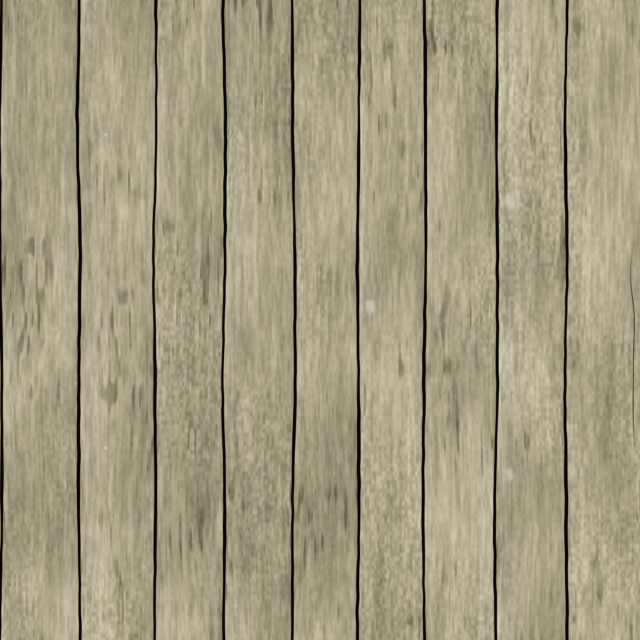
This texture is drawn by a Shadertoy shader. Its source:

```glsl
// Nine weathered vertical boards separated by thin, slightly wavering dark gaps.
// Stretched value noise gives the grain; broad noise gives stains, and masked
// flecks, pale scuffs and a split near the right edge add wear.

const int BOARDS = 9;
const float SEAM_X[BOARDS] = float[](0.001, 0.123, 0.242, 0.350, 0.459, 0.560, 0.663, 0.775, 0.884);

const vec3 GAP_BLACK   = vec3(0.03, 0.02, 0.02);
const vec3 GAP_OLIVE   = vec3(0.26, 0.25, 0.16);
const vec3 WOOD_DARK   = vec3(0.51, 0.49, 0.385);
const vec3 WOOD_LIGHT  = vec3(0.765, 0.735, 0.63);
const vec3 SCUFF_WHITE = vec3(0.80, 0.80, 0.74);

// Integer hash of a lattice cell, 0 to 1
float hash(vec2 cell) {
    uvec2 q = uvec2(ivec2(cell)) * uvec2(1597u, 3812u + 1u);
    uint n = (q.x ^ (q.y << 8)) * 747796u + 12345u;
    n = (n ^ (n >> 15)) * 277803u;
    n = (n ^ (n >> 13)) * 668265u;
    return float((n ^ (n >> 16)) & 65535u) / 65535.0;
}

float noise(vec2 p) {
    vec2 i = floor(p), f = fract(p);
    f = f * f * (3.0 - 2.0 * f);
    return mix(mix(hash(i), hash(i + vec2(1, 0)), f.x),
               mix(hash(i + vec2(0, 1)), hash(i + vec2(1, 1)), f.x), f.y);
}

float fbm(vec2 p) {
    float sum = 0.0, weight = 0.53;
    for (int k = 0; k < 4; k++) {
        sum += weight * noise(p);
        p = p * 2.03 + 17.3;
        weight *= 0.5;
    }
    return sum;
}

// Horizontal position of a gap at height y
float seamAt(int index, float y) {
    float row = float(index) * 7.0 + 3.0;
    return SEAM_X[index] + 0.005 * (noise(vec2(y * 5.0, row)) - 0.5)
                         + 0.0012 * (noise(vec2(y * 45.0, row + 2.0)) - 0.5);
}

// Brightness of the wood: 0 is dark, 1 is light
float woodTone(vec2 p, float board) {
    vec2 q = p + vec2(board * 3.0, board * 5.0);
    q.x += 0.008 * (noise(q * vec2(9.0, 5.0)) - 0.5);
    float stains = fbm(q * vec2(13.0, 5.0));
    float streaks = noise(q * vec2(150.0, 9.0));
    float fibres = noise(q * vec2(310.0, 42.0));
    float grit = noise(q * vec2(260.0, 150.0));
    float roughness = smoothstep(0.4, 0.7, fbm(q * vec2(8.0, 4.0) + 31.0));

    float tone = 0.59 + 0.12 * (hash(vec2(board, 91.0)) - 0.5);
    tone += 0.95 * (stains - 0.5) + 0.34 * (streaks - 0.5);
    tone += 0.42 * (fibres - 0.5) + mix(0.18, 0.55, roughness) * (grit - 0.5);

    // Short dark flecks gather inside the stained patches
    float flecks = smoothstep(0.60, 0.88, noise(q * vec2(190.0, 26.0) + 50.0));
    float patches = smoothstep(0.50, 0.72, fbm(q * vec2(17.0, 10.0) + 80.0));
    return tone - flecks * (0.08 + 0.55 * patches);
}

// Ragged pale spot
float scuff(vec2 p, vec2 center, vec2 radius) {
    float ragged = 0.9 * (fbm(p * 110.0) - 0.5);
    return 1.0 - smoothstep(0.2, 1.2, length((p - center) / radius) + ragged);
}

// Soft-edged vertical line of a given half width
float lineMask(float dist, float halfWidth, float soft) {
    return 1.0 - smoothstep(halfWidth - soft, halfWidth + soft, dist);
}

void mainImage(out vec4 fragColor, in vec2 fragCoord) {
    vec2 p = fragCoord / iResolution.xy;
    float soft = 0.7 / iResolution.x;

    // Find the board and the nearest gap
    int board = 0, nearest = 0;
    float gapDist = 1.0, offset = 1.0;
    for (int i = 0; i < BOARDS; i++) {
        float dx = p.x - seamAt(i, p.y);
        if (dx > 0.0) board = i;
        if (abs(dx) < gapDist) { gapDist = abs(dx); offset = dx; nearest = i; }
    }

    // Wood, with a worn bright arris on the right of each gap
    float tone = woodTone(p, float(board));
    float arris = exp(-gapDist * 260.0);
    tone += arris * (offset > 0.0 ? 0.22 : -0.15);
    vec3 color = mix(WOOD_DARK, WOOD_LIGHT, clamp(tone, -0.5, 1.3));

    // Scuffs alternate between two boards; tiny chips sit on the second board
    for (int i = 0; i < 3; i++) {
        float k = float(i), odd = float(i & 1);
        vec2 spot = vec2(0.797 - 0.219 * odd, 0.258 + 0.2135 * k + 0.05 * odd);
        color = mix(color, SCUFF_WHITE, 0.75 * scuff(p, spot, vec2(0.010, 0.014)));
        vec2 chip = vec2(0.165, 0.30 + 0.49 * k);
        color = mix(color, SCUFF_WHITE, scuff(p, chip, vec2(0.0035)));
    }

    // Fine split in the last board
    float splitX = 0.989 + 0.009 * (noise(vec2(p.y * 14.0, 60.0)) - 0.5);
    float splitSpan = smoothstep(0.28, 0.36, p.y) * (1.0 - smoothstep(0.52, 0.64, p.y));
    color = mix(color, GAP_OLIVE, 0.85 * splitSpan * lineMask(abs(p.x - splitX), 0.0009, soft));

    // Gaps: olive rim around a black core
    float halfWidth = mix(0.0013, 0.0024, noise(vec2(p.y * 12.0, float(nearest) * 5.0 + 40.0)));
    color = mix(color, GAP_OLIVE, 0.8 * lineMask(gapDist, halfWidth + 0.0007, soft + 0.0004));
    color = mix(color, GAP_BLACK, lineMask(gapDist, halfWidth, soft));
    fragColor = vec4(color, 1.0);
}
```
